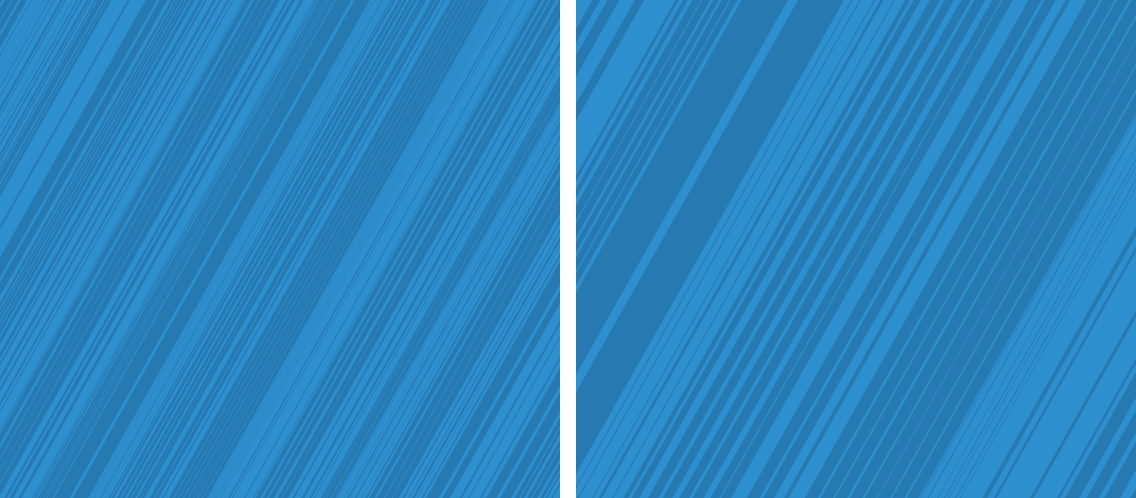
Left: the whole. Right: its middle third, enlarged.
Reproduce this pattern procedurally as a Shadertoy shader.

```glsl
// Diagonal two-tone blue stripes of irregular width, from hairlines to broad bands.

const vec3 DARK_BLUE = vec3(0.15, 0.475, 0.695);
const vec3 LIGHT_BLUE = vec3(0.182, 0.56, 0.812);
const float STRIPE_ANGLE = radians(60.5);
const float BANDS_PER_HEIGHT = 20.0;
const int SAMPLES = 10;

float hash(float n, float seed) {
    vec2 p = fract(vec2(n, seed) * vec2(0.1031, 0.1137) + 0.37);
    p += dot(p, p.yx + 33.33);
    return fract((p.x + p.y) * p.x * 17.31);
}

// Jittered start of a band
float bandEdge(float band) {
    return band + 0.6 * (hash(band, 1.0) - 0.5);
}

// Dark share of a band; neighbours in a pair balance each other
float bandDarkness(float band) {
    float h = hash(floor(band / 2.0), 2.0);
    return mix(0.13, 0.87, mod(band, 2.0) < 0.5 ? h : 1.0 - h);
}

// 1 inside a dark stripe, 0 in a light gap
float darkStripe(float across) {
    float band = floor(across);
    if (across < bandEdge(band)) band -= 1.0;
    else if (across >= bandEdge(band + 1.0)) band += 1.0;

    // Split the band into a few slots, each holding one dark stripe
    float start = bandEdge(band);
    float slots = 2.0 + floor(5.5 * hash(band, 3.0));
    float t = slots * (across - start) / (bandEdge(band + 1.0) - start);
    float id = band * 8.0 + floor(t);
    float share = bandDarkness(band) + 0.5 * (hash(id, 4.0) - 0.5);
    share = clamp(share, 0.12, 0.88);
    float offset = hash(id, 5.0) * (1.0 - share);
    float x = fract(t) - offset;
    return step(0.0, x) * step(x, share);
}

// Average over one pixel footprint to smooth the edges
float smoothStripe(float across, float footprint) {
    float sum = 0.0;
    for (int i = 0; i < SAMPLES; i++) {
        float shift = (float(i) + 0.5) / float(SAMPLES) - 0.5;
        sum += darkStripe(across + shift * footprint);
    }
    return sum / float(SAMPLES);
}

void mainImage(out vec4 fragColor, in vec2 fragCoord) {
    vec2 uv = fragCoord / iResolution.y;
    vec2 normal = vec2(sin(STRIPE_ANGLE), -cos(STRIPE_ANGLE));
    float across = (dot(uv, normal) + 2.0) * BANDS_PER_HEIGHT;
    float footprint = 1.2 * BANDS_PER_HEIGHT / iResolution.y;
    float dark = smoothStripe(across, footprint);
    fragColor = vec4(mix(LIGHT_BLUE, DARK_BLUE, dark), 1.0);
}
```
